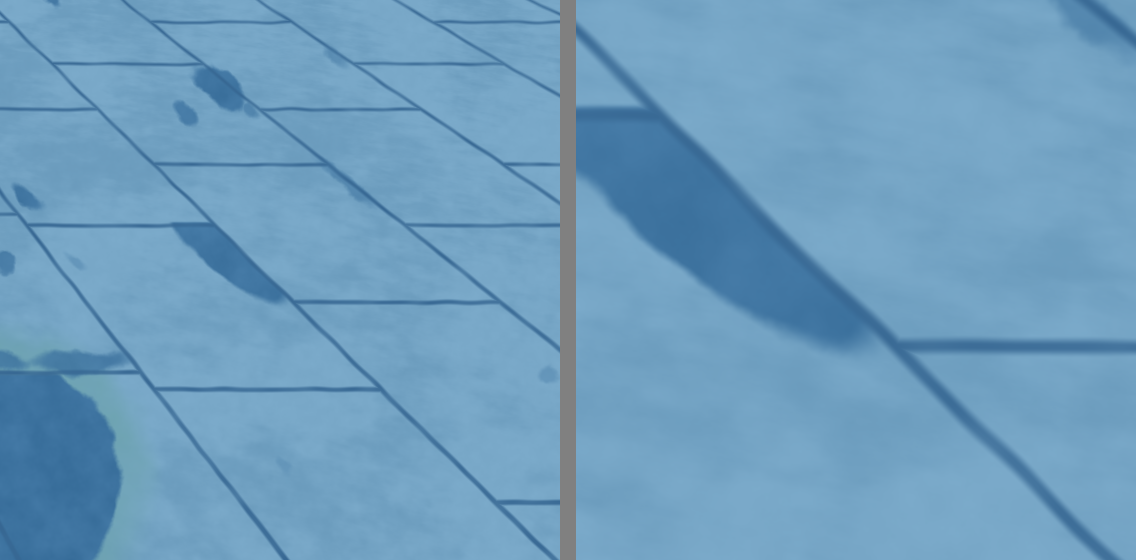
Left, the full canvas; right, a detail of the centre.
Give the GLSL for this texture, as a Shadertoy shader.

```glsl
// Stone paving seen at a slant: staggered slabs laid out in a perspective grid,
// with soft dark joints, mottled stone, scattered damp spots, a wet corner
// and a puddle with a pale mossy rim. Plane positions p run downward from the top.

const vec3 STONE_LIGHT = vec3(0.475, 0.660, 0.785);
const vec3 STONE_DULL  = vec3(0.425, 0.615, 0.745);
const vec3 JOINT       = vec3(0.215, 0.405, 0.575);
const vec3 WET         = vec3(0.240, 0.450, 0.625);
const vec3 MOSS        = vec3(0.430, 0.640, 0.695);

const float HORIZON = 1.034;   // height of the vanishing line above the top edge
const float LEAN    = 0.7;     // direction of the damp spots

// Damp spots: centre x, y and radii along and across the lean
const int SPOT_COUNT = 11;
const vec4 SPOTS[SPOT_COUNT] = vec4[](
    vec4(0.392, 0.156, 0.058, 0.024), vec4(0.333, 0.204, 0.028, 0.015),
    vec4(0.447, 0.201, 0.014, 0.010), vec4(0.050, 0.348, 0.032, 0.013),
    vec4(0.004, 0.470, 0.020, 0.016), vec4(0.098, 0.002, 0.013, 0.009),
    vec4(0.622, 0.329, 0.066, 0.011), vec4(0.600, 0.098, 0.025, 0.009),
    vec4(0.136, 0.464, 0.021, 0.009), vec4(0.507, 0.836, 0.014, 0.008),
    vec4(0.985, 0.672, 0.022, 0.012));
const float DAMPNESS[SPOT_COUNT] = float[](
    0.95, 0.85, 0.6, 0.9, 0.75, 0.85, 0.55, 0.45, 0.35, 0.25, 0.35);

float hash(vec2 p) {
    vec3 q = fract(vec3(p.xyx) * 0.1031);
    q += dot(q, q.yzx + 33.33);
    return fract((q.x + q.y) * q.z);
}

float noise(vec2 p) {
    vec2 i = floor(p), f = fract(p);
    f = f * f * (3.0 - 2.0 * f);
    return mix(mix(hash(i), hash(i + vec2(1, 0)), f.x),
               mix(hash(i + vec2(0, 1)), hash(i + vec2(1, 1)), f.x), f.y);
}

float fbm(vec2 p) {
    float sum = 0.0, amp = 0.5;
    for (int i = 0; i < 5; i++) {
        sum += amp * noise(p);
        p = mat2(1.6, 1.2, -1.2, 1.6) * p + 17.3;
        amp *= 0.5;
    }
    return sum / 0.97;
}

// Approximate signed distance to a rotated ellipse
float ellipse(vec2 p, vec2 centre, vec2 radii, float angle) {
    float c = cos(angle), s = sin(angle);
    vec2 q = mat2(c, -s, s, c) * (p - centre);
    return (length(q / radii) - 1.0) * min(radii.x, radii.y);
}

float inside(float d, float softness) {
    return 1.0 - smoothstep(-softness, softness, d);
}

// Column across (x) and row position (y) on the paved plane
vec2 toPlane(vec2 p) {
    return vec2((p.x + 0.0234 - 1.013 * p.y) / (0.2428 + 0.235 * p.y),
                8.499 / (p.y + HORIZON));
}

// Row shift of the cross joints in a column
float stagger(float column) {
    return column < -1.5 ? 0.0 : mix(0.40, 0.915, mod(column, 2.0));
}

// Canvas distances to the nearest long joint (x) and cross joint (y)
vec2 jointDistances(vec2 p, vec2 plane, float row) {
    float slope = 1.013 + 0.235 * plane.x;
    float across = abs(plane.x - round(plane.x)) * (0.2428 + 0.235 * p.y);
    float depth = p.y + HORIZON;
    float along = abs(row - round(row)) * depth * depth / 8.499;
    return vec2(across / sqrt(1.0 + slope * slope), along);
}

void mainImage(out vec4 fragColor, in vec2 fragCoord) {
    vec2 uv = fragCoord / iResolution.xy;
    vec2 p = vec2(uv.x, 1.0 - uv.y);
    vec2 ragged = p + 0.030 * (vec2(fbm(p * 22.0), fbm(p * 22.0 + 40.0)) - 0.5);
    vec2 plane = toPlane(p + 0.003 * (vec2(noise(p * 25.0), noise(p * 25.0 + 9.0)) - 0.5));
    float column = floor(plane.x);
    float row = plane.y - stagger(column);

    // Mottled stone, slightly different on each slab
    float mottle = fbm(p * 7.0) + 0.5 * (fbm(plane * vec2(9.0, 16.0)) - 0.5);
    float slab = hash(vec2(column, floor(row)) + 20.0) - 0.5;
    float dull = smoothstep(0.35, 0.85, mottle + 0.12 * slab + 0.12 * (0.5 - p.x));
    vec3 color = mix(STONE_LIGHT, STONE_DULL, dull);
    color += 0.025 * (fbm(p * 60.0) - 0.5);

    // Mossy rim, then the puddle below its cross joint
    float puddle = ellipse(ragged, vec2(0.0, 0.860), vec2(0.215, 0.222), 0.0);
    float belowJoint = smoothstep(0.664, 0.672, p.y);
    float leftColumn = inside(plane.x + 1.0, 0.01);
    float rim = inside(puddle - 0.045, 0.035) * (0.45 + 0.7 * fbm(p * 18.0));
    color = mix(color, MOSS, clamp(rim, 0.0, 1.0) * leftColumn);
    float wet = inside(puddle, 0.006) * belowJoint;

    // Damp strip above the joint
    float strip = min(ellipse(ragged, vec2(0.150, 0.647), vec2(0.085, 0.019), 0.0),
                      ellipse(ragged, vec2(0.0, 0.650), vec2(0.060, 0.015), 0.0));
    wet = max(wet, 0.8 * inside(strip, 0.006) * leftColumn);

    // Wet slab corner held in by its two joints
    float corner = ellipse(mix(p, ragged, 0.5), vec2(0.405, 0.449), vec2(0.138, 0.041), LEAN);
    wet = max(wet, 0.95 * inside(corner, 0.004) * inside(plane.x, 0.01)
                   * smoothstep(0.394, 0.400, p.y));

    for (int i = 0; i < SPOT_COUNT; i++) {
        float d = ellipse(ragged, SPOTS[i].xy, SPOTS[i].zw, LEAN);
        wet = max(wet, DAMPNESS[i] * inside(d, 0.004));
    }
    vec3 wetColor = WET + 0.07 * (fbm(p * 30.0) - 0.5);
    color = mix(color, wetColor, wet);

    // Joints grow wider toward the viewer and wear unevenly
    vec2 d = jointDistances(p, plane, row);
    float width = 0.0023 * (p.y + HORIZON);
    float joint = inside(min(d.x, d.y) - width, 0.0030);
    color = mix(color, JOINT, joint * (0.68 + 0.32 * noise(p * 35.0)));

    fragColor = vec4(color, 1.0);
}
```
